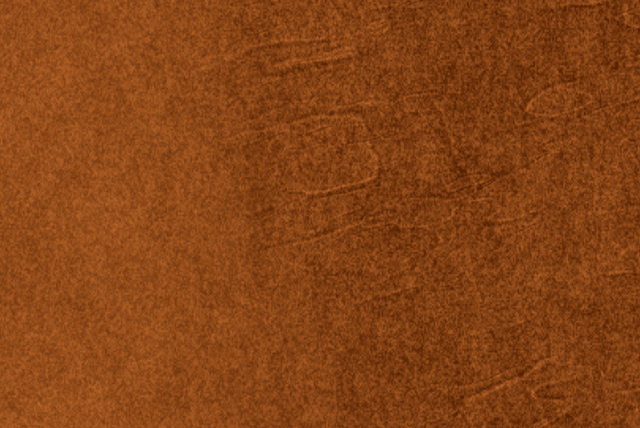
Write a Shadertoy shader that draws this texture.

```glsl
// Worn tan leather: a warm side-to-side shade, cloudy patches and fine speckle,
// crossed by slanting wrinkles and faint upright stretch marks.
// All layers add up to one tone, which is mapped to a brown ramp.

const vec3 DARK_TAN  = vec3(0.42, 0.19, 0.04);
const vec3 LIGHT_TAN = vec3(0.67, 0.36, 0.14);

float hash(vec2 cell) {
    vec3 p = fract(cell.xyx * 0.1031);
    p += dot(p, p.yzx + 33.33);
    return fract((p.x + p.y) * p.z);
}

// Smooth value noise, centred on zero.
float noise(vec2 p) {
    vec2 cell = floor(p);
    vec2 f = fract(p);
    f = f * f * (3.0 - 2.0 * f);
    float low  = mix(hash(cell), hash(cell + vec2(1, 0)), f.x);
    float high = mix(hash(cell + vec2(0, 1)), hash(cell + vec2(1, 1)), f.x);
    return mix(low, high, f.y) - 0.5;
}

float fbm(vec2 p, int octaves) {
    float sum = 0.0, amplitude = 0.55;
    for (int i = 0; i < octaves; i++) {
        sum += amplitude * noise(p);
        p = mat2(1.6, 1.2, -1.2, 1.6) * p + 17.3;
        amplitude *= 0.55;
    }
    return sum;
}

vec2 rotate(vec2 p, float angle) {
    float c = cos(angle), s = sin(angle);
    return vec2(c * p.x + s * p.y, c * p.y - s * p.x);
}

// Height field whose zero line is the path of a wrinkle.
float foldField(vec2 p, vec2 scale) {
    return noise(p * scale) + 0.4 * noise(p * scale * 2.3 + 9.1);
}

// Raised light line with a soft shadow on one side; strength breaks up along it.
float wrinkle(vec2 p, float angle, vec2 scale, float width, float seed) {
    vec2 q = rotate(p, angle) + seed;
    q += 0.02 * vec2(fbm(p * 12.0 + seed, 3), fbm(p * 12.0 - seed, 3));
    float e = 0.002;
    float field = foldField(q, scale);
    vec2 slope = vec2(foldField(q + vec2(e, 0), scale),
                      foldField(q + vec2(0, e), scale)) - field;
    float d = field / (length(slope) / e + 0.8) / width;
    float ridge  = exp(-d * d);
    float shadow = exp(-0.45 * (d + 2.0) * (d + 2.0));
    float presence = smoothstep(-0.15, 0.15, fbm(p * 5.0 + seed * 3.0, 3));
    return (ridge - 0.75 * shadow) * presence;
}

// Fine speckle of mixed sizes, slightly taller than wide.
float speckle(vec2 p) {
    p *= vec2(1.0, 0.85);
    return 0.60 * noise(p * 270.0)
         + 0.50 * noise(rotate(p, 0.6) * 155.0 + 31.0)
         + 0.18 * noise(rotate(p, 1.1) * 80.0 + 57.0);
}

float shade(vec2 p, float worn) {
    float tone = mix(0.68, 0.26, smoothstep(-0.1, 1.4, p.x));
    tone += 0.05 * (0.5 - p.y) * (1.0 - worn);
    tone += 0.40 * fbm(p * 3.2 + 4.0, 4);
    tone += 0.28 * fbm(p * 17.0 + 21.0, 3);
    return tone;
}

// Vertical stretch marks, strongest in the middle of the hide.
float stretchMarks(vec2 p) {
    vec2 q = rotate(p, 0.06);
    q.x += 0.03 * fbm(p * 5.0, 3);
    float band = smoothstep(0.2, 0.5, p.x);
    return band * (0.14 * noise(q * vec2(17.0, 2.2) + 5.0)
                 + 0.18 * noise(q * vec2(80.0, 18.0) + 40.0));
}

void mainImage(out vec4 fragColor, in vec2 fragCoord) {
    vec2 p = fragCoord / iResolution.y;
    p.x *= 1.5 * iResolution.y / iResolution.x;
    float worn = smoothstep(0.35, 0.95, p.x + 0.25 * (p.y - 0.5));

    float tone = shade(p, worn) + stretchMarks(p);

    // Wrinkles rise to the right; a weaker set runs almost upright.
    float slant = 0.24 + 0.12 * (0.5 - p.y);
    float folds = wrinkle(p, slant, vec2(2.6, 11.0), 0.0042, 2.7)
                + 0.7 * wrinkle(p, slant + 0.1, vec2(4.5, 18.0), 0.0032, 6.4);
    float upright = wrinkle(p, 1.68, vec2(2.4, 7.0), 0.005, 11.2);
    tone += worn * (0.42 * folds + 0.28 * upright);

    tone += mix(0.85, 1.15, worn) * speckle(p);

    vec3 color = mix(DARK_TAN, LIGHT_TAN, clamp(tone, -0.35, 1.3));
    fragColor = vec4(color, 1.0);
}
```
